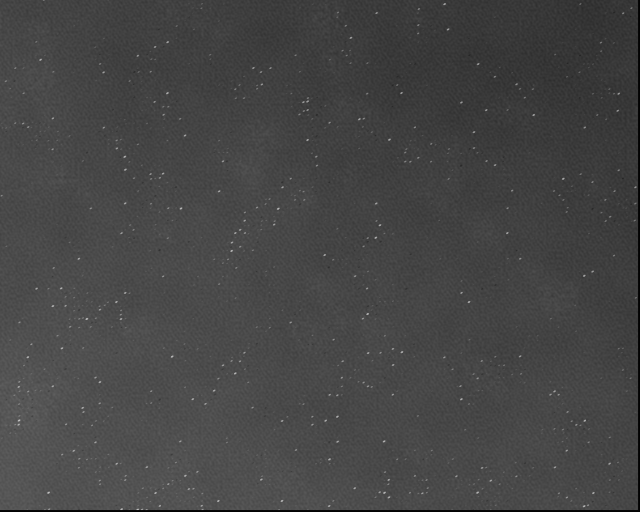
A Shadertoy shader for this texture:

```glsl
// Dark grey woven cloth, softly shaded, with clustered pale flecks in the weave.
#define SHADE_LOW_LEFT 0.338
#define FALL_RIGHT 0.062
#define FALL_UP 0.072
#define CLOUD_DEPTH 0.030
#define GRAIN_DEPTH 0.030
#define TWILL_DEPTH 0.007
#define TWILL_PITCH 0.0085
#define FLECK_PITCH 0.0083
#define FLECK_SIZE 0.0014
#define FLECK_GLOW 0.42
#define EDGE_WIDTH 0.0036
#define EDGE_GREY 0.01

float hash(vec2 p) {
    vec3 q = fract(p.xyx * vec3(0.1031, 0.1030, 0.0973));
    q += dot(q, q.yzx + 33.33);
    return fract((q.x + q.y) * q.z);
}

vec2 gradientAt(vec2 cell) {
    float angle = 6.2832 * hash(cell + 17.0);
    return vec2(cos(angle), sin(angle));
}

float gradientNoise(vec2 p) {
    vec2 i = floor(p), f = p - i;
    vec2 u = f * f * f * (f * (f * 6.0 - 15.0) + 10.0);
    vec2 e = vec2(0.0, 1.0);
    float a = dot(gradientAt(i), f);
    float b = dot(gradientAt(i + e.yx), f - e.yx);
    float c = dot(gradientAt(i + e.xy), f - e.xy);
    float d = dot(gradientAt(i + e.yy), f - e.yy);
    return 1.4 * mix(mix(a, b, u.x), mix(c, d, u.x), u.y);
}

float fbm(vec2 p) {
    float sum = 0.0, gain = 0.5;
    for (int octave = 0; octave < 4; octave++) {
        sum += gain * gradientNoise(p);
        p = mat2(1.6, 1.2, -1.2, 1.6) * p + 7.3;
        gain *= 0.5;
    }
    return sum;
}

// Worn areas: where flecks gather, more of them low and to the left
float wear(vec2 p) {
    float patches = smoothstep(0.02, 0.50, fbm(p * 9.0 + 31.0) + 0.10);
    float drift = 0.75 + 0.35 * (1.0 - p.y) - 0.25 * p.x;
    return patches * drift;
}

// Pale slanted flecks, and a few dark pits, on the thread grid
float flecks(vec2 p, float pixel) {
    vec2 cell = floor(p / FLECK_PITCH);
    vec2 centre = (cell + 0.5) * FLECK_PITCH;
    vec2 jitter = vec2(hash(cell + 3.1), hash(cell + 8.7)) - 0.5;
    vec2 d = p - centre - jitter * FLECK_PITCH * 0.3;
    d.y -= 0.3 * d.x;
    d.x *= 0.75;
    float chance = 0.012 + 0.42 * wear(centre);
    float present = step(hash(cell + 41.0), chance);
    float strength = 0.10 + 0.90 * pow(hash(cell + 59.0), 3.5);
    float radius = FLECK_SIZE * (0.6 + 0.6 * strength);
    float dotShape = 1.0 - smoothstep(radius - 0.5 * pixel, radius + 0.7 * pixel, length(d));
    float tone = hash(cell + 77.0) < 0.12 ? -0.15 : strength;
    return FLECK_GLOW * present * dotShape * tone;
}

void mainImage(out vec4 fragColor, in vec2 fragCoord) {
    float pixel = 1.0 / iResolution.y;
    vec2 p = fragCoord * pixel;
    vec2 uv = fragCoord / iResolution.xy;

    // Broad light falloff and cloudy staining
    float grey = SHADE_LOW_LEFT - FALL_RIGHT * uv.x - FALL_UP * uv.y;
    grey += CLOUD_DEPTH * (fbm(p * 3.0 + 5.0) + 0.6 * fbm(p * 11.0));

    // Faint scuffed patches broken up by the threads
    float scuff = smoothstep(0.12, 0.42, fbm(p * 7.0 + 63.0));
    grey += scuff * (0.012 + 0.025 * gradientNoise(p * vec2(95.0, 120.0)));

    // Fine grain and diagonal twill
    grey += GRAIN_DEPTH * gradientNoise(p * 190.0 + 0.37);
    grey += TWILL_DEPTH * sin(6.2832 * (p.x + 0.7 * p.y) / TWILL_PITCH);

    grey += flecks(p, pixel);

    // Thin dark strip along the right and lower edges
    float inset = min(p.y, iResolution.x * pixel - p.x);
    grey = mix(EDGE_GREY, grey, smoothstep(-0.5 * pixel, 0.5 * pixel, inset - EDGE_WIDTH));

    fragColor = vec4(vec3(clamp(grey, 0.0, 1.0)), 1.0);
}
```
